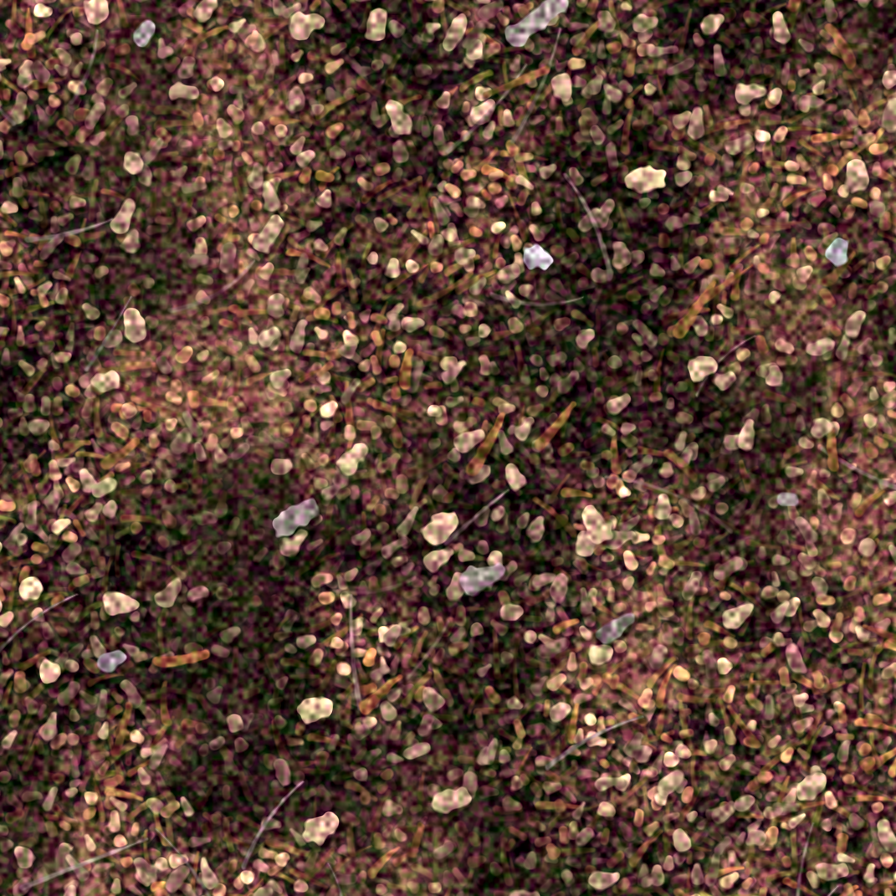
Write a three.js fragment shader that draws this texture.

```glsl
varying vec2 vUv;

// One kind of scattered debris; lengths are fractions of the canvas.
struct Litter {
  float cells;     // grid cells across the canvas
  float share;     // fraction of cells that hold a piece
  vec2 halfSize;   // half length, half width
  vec2 lean;       // mean angle, angular spread
  float bend;
  float opacity;   // lowest opacity, for half-buried pieces
  vec3 toneA;
  vec3 toneB;
};

const vec3 PIT = vec3(0.08, 0.055, 0.06);
const vec3 SOIL = vec3(0.16, 0.12, 0.10);
const vec3 HUMUS = vec3(0.38, 0.25, 0.19);
const vec3 MUD = vec3(0.42, 0.29, 0.23);
const vec3 MAROON = vec3(0.35, 0.17, 0.18);
const vec3 OLIVE = vec3(0.33, 0.28, 0.15);
const vec3 MAUVE = vec3(0.52, 0.37, 0.34);
const vec3 RUST = vec3(0.56, 0.35, 0.22);
const vec3 PALE = vec3(0.84, 0.69, 0.57);
const vec3 STRAW = vec3(0.72, 0.48, 0.27);
const vec3 ASH = vec3(0.64, 0.57, 0.57);
const vec3 CHALK = vec3(0.78, 0.80, 0.85);

const float TURN = 3.14159;
const float EDGE_SOFTNESS = 0.0017;
const float SHADOW_REACH = 0.005;
const float SHADOW_DEPTH = 0.42;
const vec2 SHADOW_SHIFT = vec2(0.0015, -0.003);
const float EDGE_WOBBLE = 0.5;
const float TAPER = 0.6;
const float PATCH_SCALE = 4.5;
const float MUD_VEIL = 0.4;
const vec2 PATCH_LIGHT = vec2(0.62, 1.42);
const float SPECKLE_SCALE = 175.0;
const vec3 CHROMA_SPECKLE = vec3(0.07, -0.19, 0.05);
const float LUMA_SPECKLE = 0.16;
const float LUMA_GAIN = 0.55;

const Litter CRUMBS = Litter(58.0, 0.85, vec2(0.0115, 0.0046), vec2(0.6, TURN), 0.1, 0.45, MAROON, MAUVE);
const Litter FIBRES = Litter(32.0, 0.80, vec2(0.024, 0.0034), vec2(0.6, 2.6), 0.15, 0.4, OLIVE, RUST);
const Litter GRAINS = Litter(46.0, 0.56, vec2(0.0100, 0.0056), vec2(1.0, TURN), 0.0, 0.5, RUST, PALE);
const Litter CHIPS = Litter(24.0, 0.34, vec2(0.0155, 0.0074), vec2(1.1, 2.4), 0.1, 0.6, MAUVE, PALE);
const Litter PEBBLES = Litter(13.0, 0.22, vec2(0.0190, 0.0110), vec2(1.0, 2.2), 0.0, 0.85, PALE, PALE);
const Litter SLIVERS = Litter(9.0, 0.28, vec2(0.0340, 0.0050), vec2(2.0, TURN), 0.15, 0.5, RUST, STRAW);
const Litter TWIGS = Litter(7.0, 0.36, vec2(0.0650, 0.0022), vec2(1.2, TURN), 0.2, 0.5, MAUVE, ASH);
const Litter FLECKS = Litter(9.0, 0.06, vec2(0.0150, 0.0100), vec2(0.6, 2.0), 0.0, 0.8, ASH, CHALK);
const Litter PELLETS = Litter(5.0, 0.20, vec2(0.0380, 0.0110), vec2(0.5, 0.3), 0.0, 0.8, ASH, ASH);

vec4 hash4(vec2 p) {
  vec4 q = fract(p.xyxy * vec4(0.1031, 0.1030, 0.0973, 0.1099));
  q += dot(q, q.wzxy + 33.33);
  return fract((q.xxyz + q.yzzw) * q.zywx);
}

// Two independent channels of smooth value noise.
vec2 noise2(vec2 p) {
  vec2 cell = floor(p);
  vec2 f = fract(p);
  f = f * f * (3.0 - 2.0 * f);
  vec2 low = mix(hash4(cell).xy, hash4(cell + vec2(1.0, 0.0)).xy, f.x);
  vec2 high = mix(hash4(cell + vec2(0.0, 1.0)).xy, hash4(cell + 1.0).xy, f.x);
  return mix(low, high, f.y);
}

float fbm(vec2 p) {
  float sum = 0.0;
  float gain = 0.53;
  for (int octave = 0; octave < 4; octave++) {
    sum += gain * noise2(p).x;
    p = mat2(1.6, 1.2, -1.2, 1.6) * p + 17.3;
    gain *= 0.5;
  }
  return sum;
}

// Tapered capsule, bent along its length.
float pieceDistance(vec2 p, vec2 size, float bend, float taper) {
  p.y += bend * (p.x * p.x / size.x - 0.3 * size.x);
  float radius = size.y * (1.0 - taper * clamp(p.x / size.x, -1.0, 1.0));
  return length(vec2(max(abs(p.x) - size.x + size.y, 0.0), p.y)) - radius;
}

// Paints one kind of debris, with contact shadows, over the ground.
vec3 scatter(vec3 ground, vec2 uv, Litter kind, float seed) {
  vec2 home = floor(uv * kind.cells);
  vec2 rough = noise2(uv * 120.0 + seed);
  for (int j = -1; j <= 1; j++) {
    for (int i = -1; i <= 1; i++) {
      vec2 id = home + vec2(float(i), float(j));
      vec4 place = hash4(id + seed);
      vec4 look = hash4(id + seed + 71.7);
      if (place.w > kind.share) continue;
      float angle = kind.lean.x + kind.lean.y * (place.z - 0.5);
      float c = cos(angle);
      float s = sin(angle);
      mat2 turn = mat2(c, -s, s, c);
      vec2 offset = uv - (id + place.xy) / kind.cells;
      vec2 size = kind.halfSize * mix(vec2(0.6), vec2(1.2), look.xy);
      float bend = kind.bend * (look.z * 2.0 - 1.0);
      float taper = TAPER * look.w;
      float wobble = EDGE_WOBBLE * size.y * (rough.x - 0.5);
      float d = pieceDistance(turn * offset, size, bend, taper) + wobble;
      float shade = pieceDistance(turn * (offset - SHADOW_SHIFT), size, bend, taper);
      float opacity = mix(kind.opacity, 1.0, look.z);
      float light = 0.84 + 0.4 * rough.y + 0.12 * clamp(offset.y / size.y, -1.0, 1.0);
      vec3 tone = mix(kind.toneA, kind.toneB, look.w) * light * mix(0.8, 1.15, look.y);
      ground *= 1.0 - SHADOW_DEPTH * opacity * (1.0 - smoothstep(0.0, SHADOW_REACH, shade));
      ground = mix(ground, tone, opacity * (1.0 - smoothstep(-EDGE_SOFTNESS, EDGE_SOFTNESS, d)));
    }
  }
  return ground;
}

void main() {
  // Dark crumbly earth
  float crumble = fbm(vUv * 55.0);
  vec3 color = mix(PIT, SOIL, smoothstep(0.25, 0.42, crumble));
  color = mix(color, HUMUS, smoothstep(0.40, 0.66, crumble));

  // Fine debris, veiled by patches of dull mud
  color = scatter(color, vUv, CRUMBS, 11.0);
  color = scatter(color, vUv, FIBRES, 23.0);
  color = scatter(color, vUv, GRAINS, 37.0);
  float mud = smoothstep(0.42, 0.72, fbm(vUv * PATCH_SCALE + 5.0));
  color = mix(color, MUD * (0.4 + 1.2 * crumble), MUD_VEIL * mud);
  float patchy = smoothstep(0.28, 0.70, fbm(vUv * PATCH_SCALE * 1.6 + 31.0));
  color *= mix(PATCH_LIGHT.x, PATCH_LIGHT.y, patchy);

  // Larger pieces on top
  color = scatter(color, vUv, CHIPS, 41.0);
  color = scatter(color, vUv, TWIGS, 53.0);
  color = scatter(color, vUv, SLIVERS, 67.0);
  color = scatter(color, vUv, PEBBLES, 79.0);
  color = scatter(color, vUv, FLECKS, 83.0);
  color = scatter(color, vUv, PELLETS, 97.0);

  // Red-green and brightness speckle
  vec2 speckle = noise2(vUv * SPECKLE_SCALE) - 0.5;
  color *= 1.0 + LUMA_GAIN * speckle.y;
  color += CHROMA_SPECKLE * speckle.x + LUMA_SPECKLE * speckle.y;
  gl_FragColor = vec4(clamp(color, 0.0, 1.0), 1.0);
}
```
